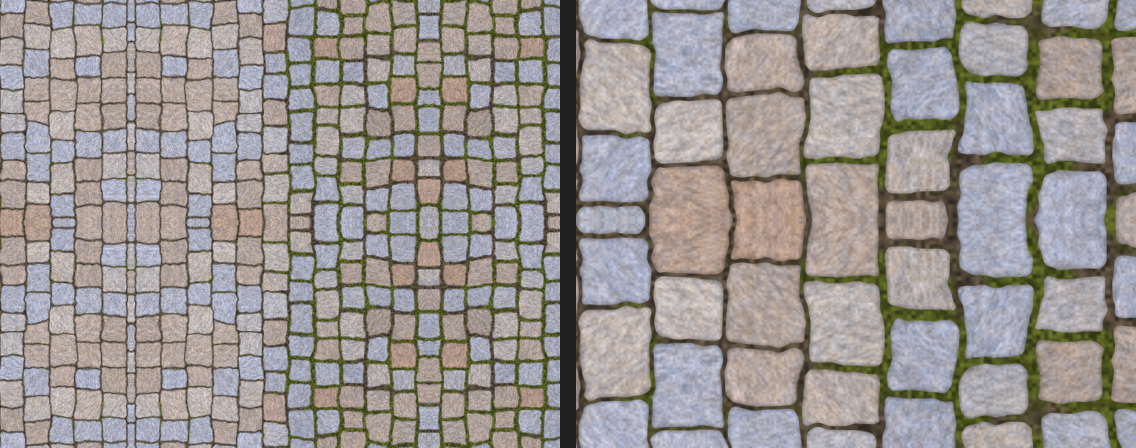
Left: the whole. Right: its middle third, enlarged.
A Shadertoy shader for this texture:

```glsl
// Mirrored cobblestone paving: columns of granite setts with soil and moss in the joints.
#define STONES_ACROSS 21.94
#define LEFT_AXIS 5.14      // first vertical mirror axis, in stones
#define FOLD_WIDTH 11.67    // distance between the vertical mirror axes
#define MIDDLE 0.503        // horizontal mirror axis, share of the height
#define NARROW 0.17         // half width of the thin column on the first axis
#define GAP_DRY 0.026       // half joint width on the dry side
#define GAP_MOSSY 0.062     // half joint width on the mossy side
#define GRAIN 0.62

// Half heights of the stones lying on the horizontal axis, per column
const float MIDDLE_HALF[13] = float[13](0.86, 0.78, 0.64, 0.20, 0.77, 0.58, 0.83,
                                        0.30, 0.78, 0.64, 0.42, 0.51, 0.78);

const vec3 BLUE_GREY = vec3(0.635, 0.645, 0.71);
const vec3 PALE_GREY = vec3(0.69, 0.665, 0.66);
const vec3 TAN       = vec3(0.655, 0.60, 0.575);
const vec3 RUST      = vec3(0.665, 0.55, 0.48);
const vec3 SOIL      = vec3(0.29, 0.25, 0.20);
const vec3 MOSS      = vec3(0.30, 0.33, 0.12);

float hash(vec2 p) {
    vec3 q = fract(vec3(p.xyx) * 0.1031);
    q += dot(q, q.yzx + 33.33);
    return fract((q.x + q.y) * q.z);
}

float noise(vec2 p) {
    vec2 i = floor(p), f = fract(p);
    f = f * f * (3.0 - 2.0 * f);
    return mix(mix(hash(i), hash(i + vec2(1, 0)), f.x),
               mix(hash(i + vec2(0, 1)), hash(i + vec2(1, 1)), f.x), f.y);
}

float fbm(vec2 p) {
    float sum = 0.0, amp = 0.5;
    for (int i = 0; i < 4; i++) {
        sum += amp * noise(p);
        p = mat2(1.6, 1.2, -1.2, 1.6) * p + 7.3;
        amp *= 0.5;
    }
    return sum / 0.9375;
}

float roundBox(vec2 p, vec2 halfSize, float r) {
    vec2 q = abs(p) - halfSize + r;
    return length(max(q, 0.0)) + min(max(q.x, q.y), 0.0) - r;
}

// Height of the k-th joint of a column above the horizontal axis
float jointHeight(float column, float k, float pitch) {
    float jitter = k > 0.5 ? 0.24 * (hash(vec2(column + 40.0, k)) - 0.5) : 0.0;
    return MIDDLE_HALF[int(column)] + pitch * (k + jitter);
}

void mainImage(out vec4 fragColor, in vec2 fragCoord) {
    float pixel = STONES_ACROSS / iResolution.x;

    // Fold the plane about the mirror axes
    vec2 p = (fragCoord - vec2(0.0, MIDDLE * iResolution.y)) * pixel;
    float u = mod(p.x - LEFT_AXIS, 2.0 * FOLD_WIDTH);
    p = vec2(min(u, 2.0 * FOLD_WIDTH - u), abs(p.y));

    // Bend the columns and roughen the outlines
    vec2 bend = vec2(noise(p * 1.3 + 3.0), noise(p * 1.3 + 61.0)) - 0.5;
    vec2 rough = vec2(noise(p * 6.0 + 17.0), noise(p * 6.0 + 83.0)) - 0.5;
    vec2 s = p + bend * vec2(0.20 * smoothstep(0.0, 1.0, p.x), 0.20 * smoothstep(0.0, 0.8, p.y))
               + rough * 0.06;

    // Find the column and the stone in it
    float column = clamp(floor(s.x - NARROW) + 1.0, 0.0, 12.0);
    float pitch = mix(0.92, 1.06, hash(vec2(column, 9.0)));
    float centreX = column < 0.5 ? 0.0 : column - 0.5 + NARROW;
    float halfX = column < 0.5 ? NARROW : 0.5;
    s.y += (s.x - centreX) * 0.14 * (hash(vec2(column, 23.0)) - 0.5);
    float k = max(floor((s.y - MIDDLE_HALF[int(column)]) / pitch), -1.0);
    if (k >= 0.0 && s.y < jointHeight(column, k, pitch)) k -= 1.0;
    else if (s.y > jointHeight(column, k + 1.0, pitch)) k += 1.0;
    float top = jointHeight(column, k + 1.0, pitch);
    float bottom = k < 0.0 ? -top : jointHeight(column, k, pitch);
    vec2 id = vec2(column, k + 2.0);

    // Stone outline
    float mossy = smoothstep(4.6, 7.2, p.x);
    float gap = mix(GAP_DRY, GAP_MOSSY, mossy) * mix(0.7, 1.3, hash(id + 5.0));
    vec2 halfSize = vec2(halfX, 0.5 * (top - bottom)) - gap * vec2(column < 0.5 ? 0.7 : 1.0, 1.0);
    vec2 local = s - vec2(centreX, 0.5 * (top + bottom));
    float radius = min(mix(0.06, 0.15, hash(id + 11.0)), 0.7 * min(halfSize.x, halfSize.y));
    float d = roundBox(local, halfSize, radius);

    // Stone colour: neighbouring stones tend to share a hue
    float hue = 0.55 * hash(id + 31.0) + 0.45 * noise(id * 0.6 + 4.0);
    vec3 stone = mix(BLUE_GREY, PALE_GREY, smoothstep(0.40, 0.56, hue));
    stone = mix(stone, TAN, smoothstep(0.50, 0.66, hue));
    stone = mix(stone, RUST, 0.7 * step(0.93, hash(id + 71.0)) * step(0.4, hue));
    stone *= mix(0.98, 1.04, hash(id + 47.0)) * mix(1.04, 0.98, mossy);

    // Chiselled, speckled surface with slightly worn rims
    float angle = 6.283 * hash(id + 3.0);
    vec2 cut = mat2(cos(angle), sin(angle), -sin(angle), cos(angle)) * p;
    float grain = 0.5 * fbm(cut * vec2(7.0, 14.0)) + 0.25 * noise(cut * vec2(13.0, 24.0) + 50.0)
                + 0.25 * noise(p * 31.0) - 0.5;
    stone *= 1.03 + GRAIN * grain;
    stone += vec3(0.02, 0.0, -0.025) * (2.0 * noise(p * 9.0 + 29.0) - 1.0);
    stone *= mix(0.82, 1.0, smoothstep(0.0, 0.06, -d));

    // Joints: soil with grit, overgrown by moss in patches
    float patches = fbm(p * 1.1 + 13.0) + mix(-0.20, 0.10, mossy);
    vec3 joint = SOIL * mix(0.6, 1.5, noise(p * 17.0));
    vec3 moss = MOSS * mix(0.6, 1.4, noise(p * 19.0 + 9.0));
    joint = mix(joint, moss, smoothstep(0.42, 0.58, patches));

    vec3 colour = mix(stone, joint, smoothstep(-pixel, pixel, d));
    fragColor = vec4(clamp(colour, 0.0, 1.0), 1.0);
}
```
